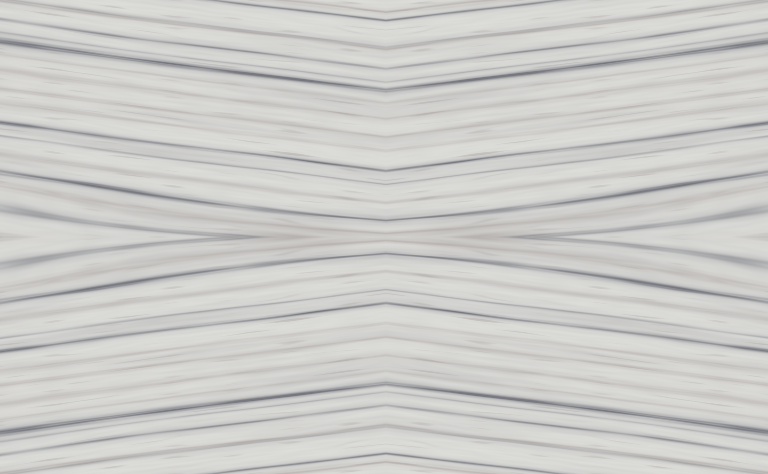
Write a WebGL 2 fragment shader that draws this texture.

```glsl
#version 300 es
precision highp float;

uniform vec2 u_resolution;
out vec4 fragColor;

// Layout, in canvas heights
const vec2 FOLD = vec2(0.5026, 0.5);
const float SLOPE_INNER = 0.075;
const float SLOPE_OUTER = 0.125;
const float SLOPE_REACH = 0.12;
const float WOBBLE = 0.0035;

// Colours
const vec3 STONE = vec3(0.855, 0.855, 0.843);
const vec3 SHADE = vec3(0.765, 0.762, 0.758);
const vec3 GREY = vec3(0.47, 0.475, 0.505);
const vec3 TAN = vec3(0.66, 0.63, 0.615);
const float GRAIN = 0.020;

// Veins: level, half width, strength
const int GREY_COUNT = 9;
const vec3 GREY_VEINS[GREY_COUNT] = vec3[](
    vec3(-0.021, 0.0042, 0.50), vec3(0.034, 0.0042, 0.78),
    vec3(0.112, 0.0020, 0.36), vec3(0.140, 0.0032, 0.72),
    vec3(0.310, 0.0052, 0.80), vec3(0.328, 0.0022, 0.28),
    vec3(0.356, 0.0026, 0.52), vec3(0.400, 0.0022, 0.30),
    vec3(0.456, 0.0038, 0.58));
const int TAN_COUNT = 9;
const vec3 TAN_VEINS[TAN_COUNT] = vec3[](
    vec3(-0.058, 0.0040, 0.35), vec3(0.008, 0.0050, 0.38),
    vec3(0.072, 0.0050, 0.26), vec3(0.182, 0.0040, 0.32),
    vec3(0.212, 0.0040, 0.38), vec3(0.250, 0.0060, 0.30),
    vec3(0.283, 0.0035, 0.26), vec3(0.396, 0.0030, 0.50),
    vec3(0.474, 0.0060, 0.45));

vec2 gradientAt(vec2 cell) {
    float angle = 6.2832 * fract(sin(dot(cell, vec2(127.1, 311.7))) * 43758.5);
    return vec2(cos(angle), sin(angle));
}

float gradientNoise(vec2 p) {
    vec2 cell = floor(p);
    vec2 f = p - cell;
    vec2 u = f * f * f * (f * (f * 6.0 - 15.0) + 10.0);
    vec2 e = vec2(0.0, 1.0);
    float low = mix(dot(gradientAt(cell), f),
                    dot(gradientAt(cell + e.yx), f - e.yx), u.x);
    float high = mix(dot(gradientAt(cell + e.xy), f - e.xy),
                     dot(gradientAt(cell + e.yy), f - e.yy), u.x);
    return mix(low, high, u.y);
}

// Height of a point within the tilted layers of one quarter
float layerLevel(vec2 q) {
    float slope = mix(SLOPE_INNER, SLOPE_OUTER, smoothstep(0.0, SLOPE_REACH, q.y));
    float level = q.y - slope * q.x * (0.92 + 0.1 * q.x);
    return level + WOBBLE * gradientNoise(vec2(q.x * 3.5, level * 9.0) + 4.7);
}

// Split dark core with a soft halo, wider away from the fold
float veinCover(vec3 vein, float x, float level, float pixel) {
    float width = max(vein.y * (0.75 + 0.7 * x), 0.8 * pixel);
    float d = (level - vein.x) / width;
    float strands = gradientNoise(vec2(x * 5.0, level * 230.0) + vein.x * 91.0);
    float breaks = gradientNoise(vec2(x * 9.0, vein.x * 300.0 + 0.4));
    float core = exp(-d * d) * clamp(0.85 + 0.9 * strands + 0.55 * breaks, 0.1, 1.2);
    float halo = 0.17 * exp(-0.13 * d * d);
    return clamp(vein.z * (core + halo), 0.0, 1.0);
}

void main() {
    float pixel = 1.0 / u_resolution.y;
    vec2 p = gl_FragCoord.xy * pixel;
    vec2 fold = FOLD * vec2(u_resolution.x * pixel, 1.0);
    vec2 q = abs(p - fold);
    float level = layerLevel(q);

    // Broad cloudy bands and thin streaks
    float bands = gradientNoise(vec2(q.x * 1.6, level * 26.0) + 11.3);
    float streaks = gradientNoise(vec2(q.x * 3.0, level * 85.0) + 23.1);
    float shade = smoothstep(0.0, 0.75, 0.16 + 0.6 * bands + 0.45 * streaks);
    vec3 color = mix(STONE, SHADE, 0.62 * shade);

    // Darker grain where the layers meet the horizontal fold
    float core = exp(-pow(q.y / 0.018, 2.0)) * exp(-pow((q.x - 0.21) / 0.16, 2.0));
    color = mix(color, TAN, core * (0.4 + 0.4 * streaks));

    // Warm veins beneath grey ones
    for (int i = 0; i < TAN_COUNT; i++) {
        color = mix(color, TAN, veinCover(TAN_VEINS[i], q.x, level, pixel));
    }
    for (int i = 0; i < GREY_COUNT; i++) {
        color = mix(color, GREY, veinCover(GREY_VEINS[i], q.x, level, pixel));
    }

    // Short broken flecks along the layers
    float fleck = gradientNoise(vec2(q.x * 8.0, level * 130.0) + 37.9);
    color = mix(color, TAN, 0.4 * smoothstep(0.3, 0.6, fleck));

    // Fine grain
    color += GRAIN * gradientNoise(vec2(q.x * 14.0, level * 190.0) + 51.7);
    fragColor = vec4(color, 1.0);
}
```
